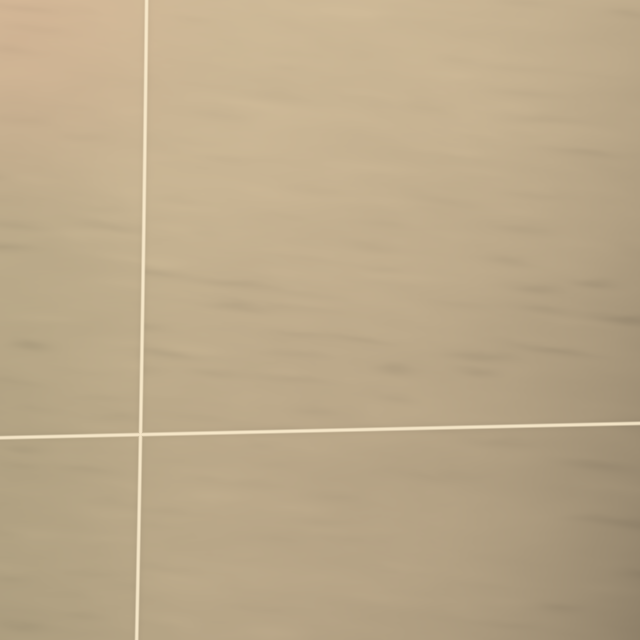
A Shadertoy shader for this texture:

```glsl
// Large beige stone tiles with thin pale grout, seen slightly askew under uneven warm light.
// A skewed unit grid gives the joints; warped layered sines give the clouded stone,
// and scattered cellular smudges give the short, drifting veins.

vec2 hash2(vec2 p) {
    vec3 q = fract(vec3(p.xyx) * vec3(0.1031, 0.1030, 0.0973));
    q += dot(q, q.yzx + 33.33);
    return fract((q.xx + q.yz) * q.zy);
}

// Layered sines, each octave turned and bent by its own cross wave; about -1 to 1
float clouds(vec2 p) {
    float sum = 0.0, amp = 0.42;
    for (int i = 0; i < 6; i++) {
        p = mat2(0.8, 0.6, -0.6, 0.8) * p * 1.7 + 1.3;
        sum += amp * sin(p.x + 1.5 * sin(p.y));
        amp *= 0.62;
    }
    return sum;
}

// Soft elongated smudges, one per cell, of random place, length and strength
float smudges(vec2 p) {
    float sum = 0.0;
    vec2 cell = floor(p);
    for (int y = -1; y <= 1; y++)
    for (int x = -1; x <= 1; x++) {
        vec2 id = cell + vec2(x, y);
        vec2 rnd = hash2(id + 71.0);
        vec2 d = p - id - 0.2 - 0.6 * hash2(id + 17.0);
        d /= vec2(mix(0.22, 0.5, rnd.x), mix(0.08, 0.22, rnd.y));
        sum += smoothstep(0.35, 1.0, rnd.y) * exp(-dot(d, d));
    }
    return sum;
}

void mainImage(out vec4 fragColor, in vec2 fragCoord) {
    vec2 uv = fragCoord / iResolution.xy;

    // Skewed tile grid with one joint each way in view
    vec2 grid = uv - vec2(0.2135 + 0.0156 * uv.y + 0.005 * uv.y * (1.0 - uv.y),
                          0.316 + 0.0225 * uv.x);
    vec2 tile = floor(grid);
    vec2 seed = 9.0 * hash2(tile + 5.0);

    // Stone grain runs sideways and sinks gently to the right
    vec2 stone = vec2(uv.x, uv.y + 0.09 * uv.x) + seed;
    float broad = clouds(stone * vec2(1.6, 4.5));
    float grain = clouds(stone * vec2(7.0, 24.0) + 0.6 * broad);
    vec2 bent = stone + vec2(0.02, 0.006) * vec2(broad, grain);

    // Veins gather in a loose band across the middle and thin out elsewhere
    float band = exp(-pow((uv.y + 0.06 * uv.x - 0.52) / 0.13, 2.0));
    float edges = smoothstep(0.25, 0.0, uv.x) + smoothstep(0.7, 1.0, uv.x);
    float veins = smudges(bent * vec2(8.0, 27.0)) * (0.3 + 0.6 * band + 0.35 * edges);
    float glints = smudges(bent * vec2(6.0, 24.0) + 40.0);

    // Light falls from the top and fades toward the lower right
    float light = 1.02 - 0.12 * (1.0 - uv.y)
                - 0.16 * pow(uv.x, 4.0) * (1.2 - 0.7 * uv.y)
                - 0.05 * smoothstep(0.3, 0.0, uv.x) * smoothstep(1.0, 0.6, uv.y);
    float wear = 0.013 * broad + 0.011 * grain - 0.055 * veins + 0.016 * glints;
    vec3 color = vec3(0.79, 0.71, 0.58) * (light + wear);
    color += vec3(0.025, -0.005, 0.0) * smoothstep(0.4, 0.0, length(uv - vec2(0.0, 1.0)));
    color.g += 0.008 * smoothstep(0.5, 0.0, uv.x) * smoothstep(0.9, 0.5, uv.y);

    // Grout: crisp pale core inside a faint soft rim
    vec2 gap = abs(grid - round(grid));
    float joint = min(gap.x, gap.y);
    float soft = 0.0008 + 0.7 / iResolution.y;
    float core = 1.0 - smoothstep(0.0026 - soft, 0.0026 + soft, joint);
    color *= 1.0 - 0.04 * exp(-joint * joint / 0.00004);
    vec3 grout = vec3(0.97, 0.91, 0.79) * (0.9 + 0.1 * light);
    color = mix(color, grout, core);

    fragColor = vec4(clamp(color, 0.0, 1.0), 1.0);
}
```
